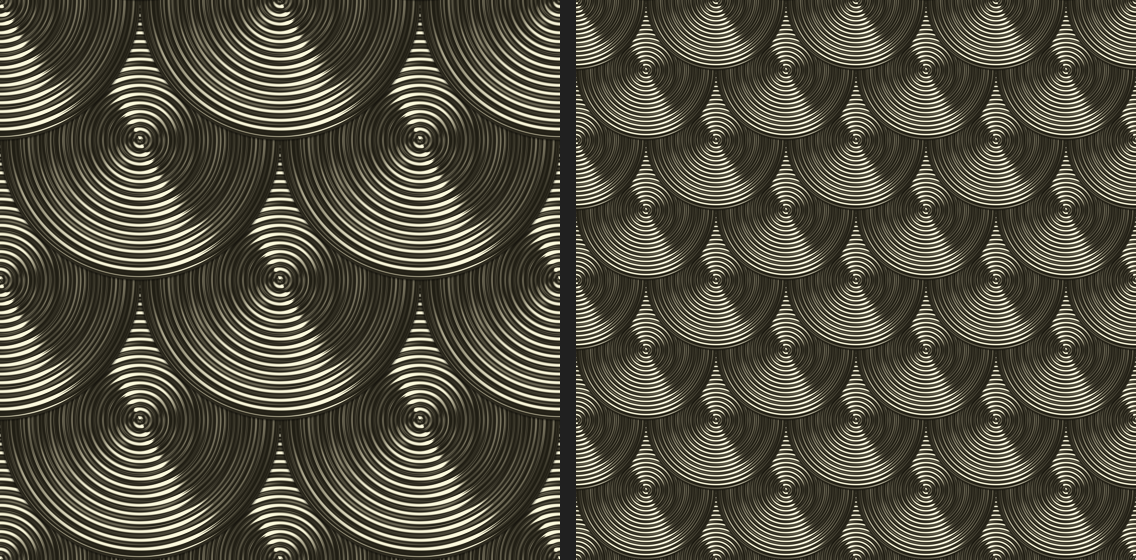
Left, the tile; right, the same tile 2 across and 2 down.
Reproduce this pattern procedurally as a Shadertoy shader.

```glsl
// Overlapping metal scales, each turned with concentric grooves.
// Staggered rows of discs are stacked bottom to top; every groove is lit from
// above by an angular sheen with a hard edge, plus fine brushed streaks.

#define COLUMNS 2.0        // discs across; rows are twice as many
#define RINGS 16.0         // grooves per disc radius
#define RADIUS 0.5         // disc radius in column widths
#define RIM 0.010          // dark border width
#define SHEEN_ANGLE 2.29   // direction where the sheen ends, radians
#define BRUSH 0.36         // strength of the brushed streaks
#define STREAKS 14.0       // streak cells around a disc
#define DARK vec3(0.122, 0.112, 0.075)
#define MIDDLE vec3(0.55, 0.53, 0.44)
#define LIGHT vec3(0.99, 0.98, 0.87)

const float PI = 3.14159265;

float hash(vec2 p) {
    return fract(sin(dot(p, vec2(127.1, 311.7))) * 43758.5453);
}

// Value noise that wraps around the disc in y
float brushNoise(vec2 p) {
    vec2 cell = floor(p), f = fract(p);
    f = f * f * (3.0 - 2.0 * f);
    float y0 = mod(cell.y, STREAKS), y1 = mod(cell.y + 1.0, STREAKS);
    float low = mix(hash(vec2(cell.x, y0)), hash(vec2(cell.x + 1.0, y0)), f.x);
    float high = mix(hash(vec2(cell.x, y1)), hash(vec2(cell.x + 1.0, y1)), f.x);
    return mix(low, high, f.y);
}

vec3 metal(float light) {
    vec3 color = mix(DARK, MIDDLE, clamp(light * 2.0, 0.0, 1.0));
    return mix(color, LIGHT, clamp(light * 2.0 - 1.0, 0.0, 1.0));
}

// Grooved disc, q measured from its centre
vec3 grooves(vec2 q) {
    float r = length(q);
    float angle = atan(q.y, q.x + 1e-6);
    float ring = r / RADIUS * RINGS;
    float slope = sin(2.0 * PI * ring);
    float facing = slope * clamp(sin(angle) * 3.0, -1.0, 1.0);
    float brush = brushNoise(vec2(ring * 8.0, (angle / PI + 1.0) * 0.5 * STREAKS));

    // Sheen repeats on opposite sides: slow rise, then an end that tapers
    // along each groove
    float turn = fract((angle - SHEEN_ANGLE) / PI);
    float end = 0.92 + 0.035 * facing + 0.06 * (brush - 0.5);
    float cut = smoothstep(end + 0.05, end - 0.04, turn);
    float sheen = smoothstep(0.24, 0.66, turn) * cut;
    float glare = smoothstep(0.76, 0.90, turn) * cut;

    float band = smoothstep(0.50 - 0.60 * sheen - 0.25 * glare, 1.12 - 0.30 * glare, facing);
    float light = sheen * band * (1.04 + 0.3 * glare);

    // Paired hairlines on both flanks of a groove
    float flank = smoothstep(0.35, 1.0, abs(slope));
    light += flank * (0.09 + BRUSH * brush * brush) * (1.0 - 0.8 * sheen * band);
    light += 0.13 * (brush - 0.5);

    float rim = smoothstep(RADIUS - RIM - 0.004, RADIUS - RIM + 0.002, r);
    float rimLine = smoothstep(0.004, 0.0, abs(r - RADIUS + 0.004));
    return metal(mix(light, 0.01 + 0.07 * rimLine, rim));
}

// Three rows can reach a point; higher rows lie on top
vec3 scales(vec2 p, float pixel) {
    float firstRow = floor(p.y / RADIUS);
    vec3 color = DARK;
    for (int i = 0; i < 3; i++) {
        float row = firstRow + float(i);
        vec2 q = vec2(fract(p.x - 0.5 * row + 0.5) - 0.5, p.y - row * RADIUS);
        float edge = length(q) - RADIUS;
        float cover = i == 0 ? 1.0 : smoothstep(0.5 * pixel, -0.5 * pixel, edge);
        float shadow = i == 0 ? 1.0 : mix(0.6, 1.0, smoothstep(0.0, 0.008, edge));
        color = mix(color * shadow, grooves(q), cover);
    }
    return color;
}

void mainImage(out vec4 fragColor, in vec2 fragCoord) {
    vec3 sum = vec3(0.0);
    // Four samples per pixel smooth the grooves
    for (int i = 0; i < 4; i++) {
        vec2 jitter = vec2(i % 2, i / 2) * 0.5 - 0.25;
        vec2 p = (fragCoord + jitter) / iResolution.xy * COLUMNS;
        sum += scales(p, COLUMNS / iResolution.y);
    }
    fragColor = vec4(sum * 0.25, 1.0);
}
```
